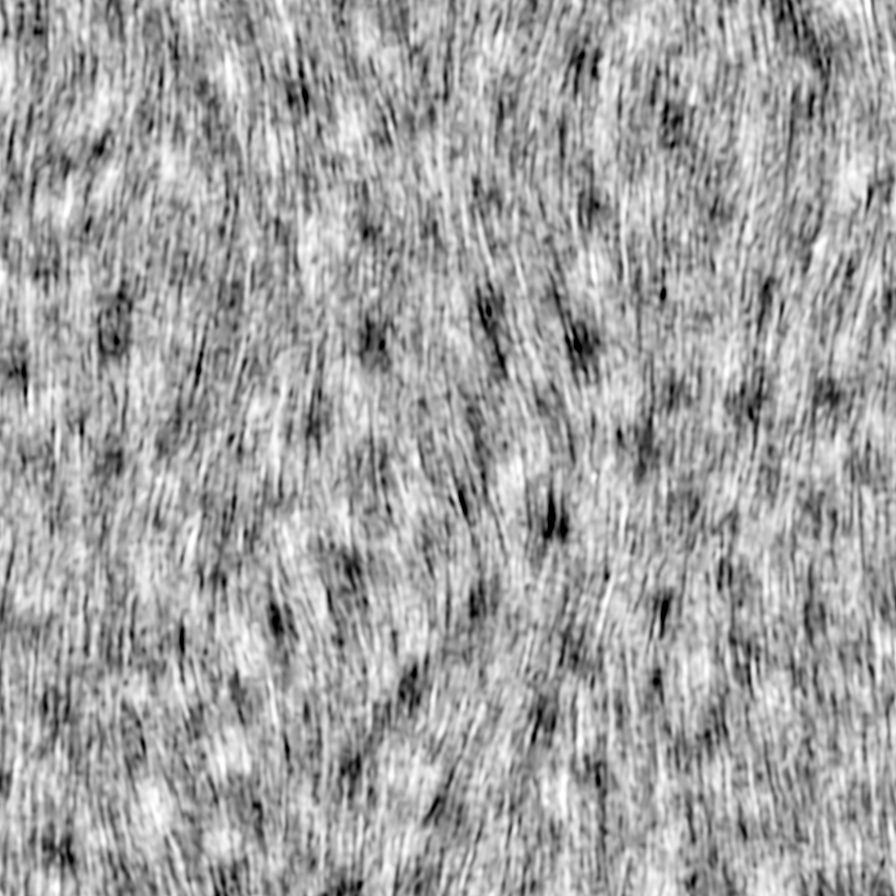
This texture is drawn by a Shadertoy shader. Its source:

```glsl
// Grey matted fibres: long upright strands over soft grain and dark blotches.

const float MEAN_GREY = 0.640;
const float CONTRAST = 0.146;
const float DARK_SKEW = 0.014;

// Four random values in 0..1 from a cell, an index and a layer seed
vec4 hash4(ivec4 key) {
    uvec4 v = uvec4(key) * 1664525u + 1013904223u;
    v.x += v.y * v.w; v.y += v.z * v.x; v.z += v.x * v.y; v.w += v.y * v.z;
    v ^= v >> 16u;
    v.x += v.y * v.w; v.y += v.z * v.x; v.z += v.x * v.y; v.w += v.y * v.z;
    return vec4(v >> 8u) / 16777216.0;
}

// Layered sines: the local lean of the fibres, in radians from upright
float leanAngle(vec2 p) {
    float fan = sin(9.0 * p.x + 2.0 * sin(6.0 * p.y + 1.0) - 5.0);
    float sway = sin(15.0 * p.x - 10.0 * p.y + 2.0);
    return 0.24 * fan * fan * fan + 0.07 * sway;
}

// One strand: a soft ridge with shallow grooves along both sides
float strand(vec2 d, float angle, float width, float reach) {
    float c = cos(angle), s = sin(angle);
    float across = (c * d.x - s * d.y) / width;
    float along = (s * d.x + c * d.y) / reach;
    float a2 = across * across;
    return (1.0 - a2) * exp(-a2 - along * along);
}

// Cellular layer of light and dark strands, scaled to unit variance
float strandLayer(vec2 p, vec2 cellSize, float width, float reach,
                  float stray, int count, int seed) {
    ivec2 home = ivec2(floor(p / cellSize));
    float sum = 0.0;
    for (int j = -1; j <= 1; j++)
    for (int i = -1; i <= 1; i++) {
        ivec2 cell = home + ivec2(i, j);
        float lean = leanAngle((vec2(cell) + 0.5) * cellSize);
        for (int k = 0; k < count; k++) {
            vec4 h = hash4(ivec4(cell, k, seed));
            vec2 d = p - (vec2(cell) + h.xy) * cellSize;
            vec2 q = d / cellSize;
            vec2 fade = max(1.0 - q * q, 0.0);
            // Short strands stray further from the common lean
            float angle = lean + (h.w - 0.5) * stray * mix(1.0, 0.25, h.z);
            float tone = (k & 1) == 0 ? 1.0 : -1.0;
            sum += tone * fade.x * fade.y
                 * strand(d, angle, width, reach * mix(0.3, 1.0, h.z));
        }
    }
    float cover = float(count) * width * reach * 0.70 / (cellSize.x * cellSize.y);
    return 1.15 * sum / sqrt(cover);
}

void mainImage(out vec4 fragColor, in vec2 fragCoord) {
    vec2 uv = fragCoord / iResolution.y;

    // Long straight fibres, short strands, round grain and broad blotches
    float fibres = strandLayer(uv, vec2(0.035, 0.13), 0.0041, 0.072, 0.25, 12, 2);
    float strands = strandLayer(uv, vec2(0.022, 0.04), 0.0040, 0.018, 1.2, 10, 1);
    float grain = strandLayer(uv, vec2(0.022), 0.0060, 0.0095, 6.0, 8, 4);
    float blotch = strandLayer(uv, vec2(0.09), 0.027, 0.040, 2.0, 6, 3);
    float tone = 0.48 * fibres + 0.44 * strands + 0.38 * grain + 0.68 * blotch;

    // Shadows reach further from the mean than highlights
    float grey = MEAN_GREY + CONTRAST * tone - DARK_SKEW * (tone * tone - 1.0);
    fragColor = vec4(vec3(clamp(grey, 0.0, 1.0)), 1.0);
}
```
